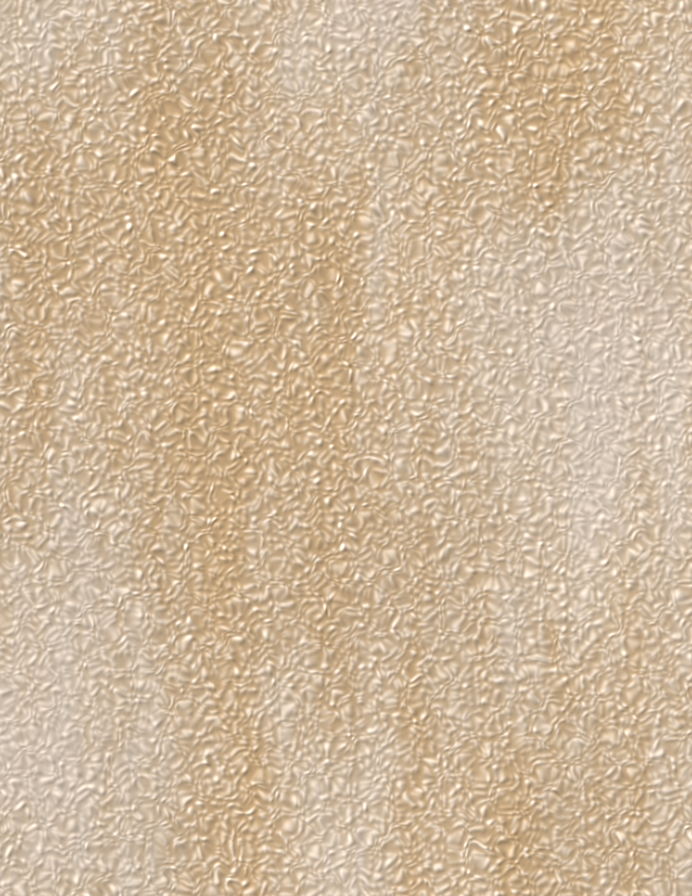
Reproduce this texture procedurally as a WebGL 1 fragment shader.

```glsl
precision highp float;
// Rough stucco wall with a worn ochre wash over a pale plaster.
// Cellular bumps are lit from the upper left; the wash follows broad soft
// patches broken up by vertical streak noise and settles between the grains.

uniform vec2 u_resolution;

#define GRAINS 145.0
#define RELIEF 0.19
#define STAIN_RELIEF 0.10
#define STREAKS 0.85
#define CREVICE 0.55
#define PALE vec3(0.845, 0.785, 0.720)
#define OCHRE vec3(0.790, 0.665, 0.505)
#define LIGHT vec2(-0.22, 0.27)

float hash(vec2 p) {
  vec3 q = fract(p.xyx * vec3(0.1031, 0.1030, 0.0973));
  q += dot(q, q.yzx + 33.33);
  return fract((q.x + q.y) * q.z);
}

float valueNoise(vec2 p) {
  vec2 cell = floor(p);
  vec2 f = fract(p);
  f = f * f * (3.0 - 2.0 * f);
  float low = mix(hash(cell), hash(cell + vec2(1.0, 0.0)), f.x);
  float high = mix(hash(cell + vec2(0.0, 1.0)), hash(cell + 1.0), f.x);
  return mix(low, high, f.y);
}

// Layered noise, centred on zero
float layered(vec2 p) {
  float sum = 0.0;
  float weight = 0.5;
  for (int i = 0; i < 4; i++) {
    sum += weight * (valueNoise(p) - 0.5);
    p = p * 2.03 + 17.3;
    weight *= 0.6;
  }
  return sum;
}

// Rounded grains of varied size and height, one per cell
float grainHeight(vec2 p) {
  vec2 cell = floor(p);
  float height = 0.0;
  for (int y = -1; y <= 1; y++) {
    for (int x = -1; x <= 1; x++) {
      vec2 id = cell + vec2(float(x), float(y));
      vec2 centre = id + vec2(hash(id), hash(id + 71.7));
      vec2 d = p - centre;
      float size = hash(id + 139.1);
      height += (0.45 + 0.65 * size) * exp(-dot(d, d) * mix(6.5, 3.8, size));
    }
  }
  return height;
}

float patchAt(vec2 p, vec2 centre, vec2 radius) {
  vec2 d = (p - centre) / radius;
  return exp(-dot(d, d));
}

// Broad distribution of the wash: ochre patches minus worn ones
float washAmount(vec2 p) {
  float wash = 0.30;
  wash += 0.36 * patchAt(p, vec2(0.15, 0.76), vec2(0.24, 0.22));
  wash += 0.28 * patchAt(p, vec2(0.29, 0.46), vec2(0.15, 0.28));
  wash += 0.40 * patchAt(p, vec2(0.61, 0.90), vec2(0.11, 0.15));
  wash += 0.28 * patchAt(p, vec2(0.27, 0.15), vec2(0.035, 0.20));
  wash += 0.24 * patchAt(p, vec2(0.58, 0.06), vec2(0.15, 0.15));
  wash -= 0.28 * patchAt(p, vec2(0.69, 0.60), vec2(0.11, 0.20));
  wash -= 0.24 * patchAt(p, vec2(0.03, 0.20), vec2(0.14, 0.24));
  wash -= 0.26 * patchAt(p, vec2(0.38, 0.08), vec2(0.07, 0.10));
  wash -= 0.20 * patchAt(p, vec2(0.42, 0.97), vec2(0.12, 0.08));
  wash -= 0.30 * patchAt(p, vec2(0.02, 0.98), vec2(0.07, 0.07));
  return wash;
}

void main() {
  vec2 p = gl_FragCoord.xy / u_resolution.y;

  // Vertical streaks and clumps in the wash
  float streaks = 0.6 * layered(p * vec2(24.0, 4.5) + 5.0)
                + 0.5 * layered(p * vec2(42.0, 14.0) + 41.0);
  float wash = washAmount(p) + STREAKS * streaks;

  // Grain relief, with a slight warp so that the cells look irregular
  vec2 warp = vec2(valueNoise(p * 70.0), valueNoise(p * 70.0 + 31.0));
  vec2 g = p * GRAINS + 1.4 * warp;
  float height = grainHeight(g);
  float slope = height - grainHeight(g + LIGHT);
  float fine = valueNoise(p * 260.0 + 9.0) - 0.5;

  // Ochre gathers in the gaps, the tops of the grains stay paler
  float stain = wash + CREVICE * (0.62 - height) * (0.35 + max(wash, 0.0));
  stain = smoothstep(-0.12, 1.0, stain);
  vec3 color = mix(PALE, OCHRE, stain);

  // Light on the relief, faint vertical ridges and uneven plaster
  float ridge = sin(p.x * 230.0 + 5.0 * valueNoise(p * vec2(9.0, 3.0)));
  float light = 1.0 + (RELIEF + STAIN_RELIEF * clamp(wash, 0.0, 1.0)) * slope;
  light += 0.07 * (height - 0.62) + 0.05 * fine + 0.006 * ridge;
  light += 0.06 * layered(p * vec2(6.0, 3.0) + 83.0);
  gl_FragColor = vec4(clamp(color * light, 0.0, 1.0), 1.0);
}
```
